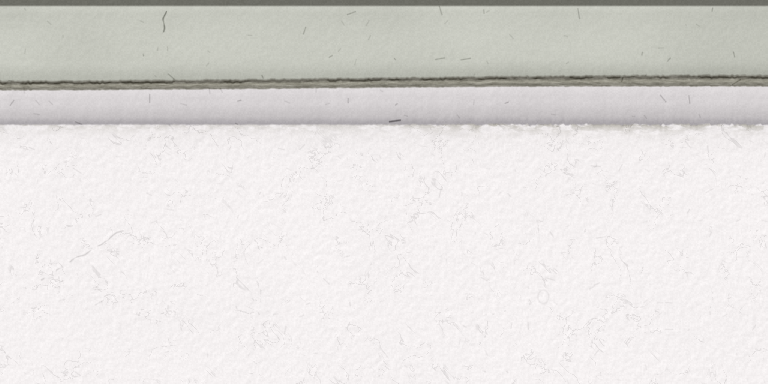
Give the GLSL for this texture, as a Shadertoy shader.

```glsl
#define PAPER vec3(0.962, 0.947, 0.947)
#define SAGE vec3(0.755, 0.762, 0.725)
#define LILAC vec3(0.842, 0.826, 0.830)
#define SEAM vec3(0.43, 0.42, 0.385)
#define TOP_EDGE 0.016
#define LEDGE 0.324
#define GRAIN 0.045
#define FIBRE 0.07
#define FLECK 0.16

float hash(vec2 p) {
    vec3 q = fract(vec3(p.xyx) * 0.1031);
    q += dot(q, q.yzx + 33.33);
    return fract((q.x + q.y) * q.z);
}

float noise(vec2 p) {
    vec2 i = floor(p), f = fract(p);
    f = f * f * (3.0 - 2.0 * f);
    return mix(mix(hash(i), hash(i + vec2(1, 0)), f.x),
               mix(hash(i + vec2(0, 1)), hash(i + vec2(1, 1)), f.x), f.y);
}

float fbm(vec2 p) {
    float sum = 0.0, amp = 0.5;
    for (int i = 0; i < 4; i++) {
        sum += amp * noise(p);
        p = mat2(1.6, 1.2, -1.2, 1.6) * p + 7.3;
        amp *= 0.5;
    }
    return sum / 0.9375;
}

float segment(vec2 p, vec2 a, vec2 b) {
    vec2 d = b - a;
    return length(p - a - d * clamp(dot(p - a, d) / dot(d, d), 0.0, 1.0));
}

float stroke(float dist, float width, float aa) {
    return 1.0 - smoothstep(width - aa, width + aa, dist);
}

// One short, randomly turned mark in some of the grid cells
float flecks(vec2 p, float cells, float chance, float aa) {
    vec2 g = p * cells, id = floor(g);
    float angle = 6.2832 * hash(id + 3.7);
    vec2 centre = 0.35 + 0.3 * vec2(hash(id + 11.0), hash(id + 23.0));
    vec2 arm = vec2(cos(angle), sin(angle)) * mix(0.03, 0.22, hash(id + 41.0));
    float d = segment(fract(g) - centre, -arm, arm) / cells;
    return step(hash(id + 67.0), chance) * stroke(d, 0.0012, aa);
}

void mainImage(out vec4 fragColor, in vec2 fragCoord) {
    // Origin at upper left, y pointing down, height = 1
    vec2 p = vec2(fragCoord.x, iResolution.y - fragCoord.y) / iResolution.y;
    float aa = 1.0 / iResolution.y;
    float wear = fbm(p * vec2(30.0, 5.0));
    float rough = noise(p * vec2(150.0, 1.0)) - 0.5;
    float side = smoothstep(0.9, 1.3, p.x);

    // Edge lines, sloping slightly upward to the right
    float seamTop = 0.212 - 0.015 * smoothstep(0.0, 1.9, p.x) + 0.003 * rough;
    float seamLow = 0.235 - 0.010 * smoothstep(0.0, 1.6, p.x) + 0.002 * rough;
    float ledge = LEDGE + 0.004 * rough * (0.5 + side);

    // Sage band with soft shading and cloudy stains
    float band = clamp((p.y - TOP_EDGE) / (seamTop - TOP_EDGE), 0.0, 1.0);
    vec3 sage = SAGE + 0.045 * (fbm(p * vec2(5.0, 9.0)) - 0.5);
    sage += 0.025 * sin(3.1416 * band) - 0.055 * smoothstep(0.75, 1.0, band);
    sage += 0.03 * (1.0 - smoothstep(0.0, 0.12, band));
    sage -= 0.03 * smoothstep(1.6, 2.0, p.x);
    vec3 col = mix(vec3(0.43, 0.43, 0.40), sage,
                   smoothstep(TOP_EDGE - 0.004, TOP_EDGE + 0.003, p.y));

    // Seam: broken black line above, olive groove below
    float groove = clamp((p.y - seamTop) / (seamLow - seamTop), 0.0, 1.0);
    vec3 seam = mix(SEAM, vec3(0.60, 0.59, 0.54), smoothstep(0.15, 0.5, groove));
    seam = mix(seam, SEAM + 0.05, 0.7 * smoothstep(0.5, 0.8, groove));
    seam += 0.22 * (fbm(p * vec2(45.0, 260.0)) - 0.5);
    col = mix(col, seam, smoothstep(seamTop - 0.005, seamTop + 0.003, p.y));
    float crack = abs(p.y - seamTop - 0.004 - 0.006 * (wear - 0.5));
    col -= 0.16 * stroke(crack, 0.002, aa) * smoothstep(0.35, 0.6, wear);

    // Pale lilac strip, darkening toward its lower edge
    float strip = clamp((p.y - seamLow) / (ledge - seamLow), 0.0, 1.0);
    vec3 lilac = LILAC + 0.03 * (1.0 - smoothstep(0.0, 0.3, strip));
    lilac -= 0.07 * smoothstep(0.35, 0.82, strip);
    lilac -= vec3(0.11, 0.11, 0.10) * smoothstep(0.75, 1.0, strip);
    lilac += 0.03 * (wear - 0.5);
    col = mix(col, lilac, smoothstep(seamLow - 0.003, seamLow + 0.003, p.y));

    // Paper sheet with a frayed shadow under the ledge
    float below = max(p.y - ledge, 0.0);
    vec3 paper = PAPER + 0.012 * (fbm(p * 6.0) - 0.5);
    float fray = exp(-below * 75.0) * smoothstep(0.3, 0.65, fbm(p * vec2(38.0, 90.0)));
    paper -= vec3(0.19, 0.19, 0.22) * fray * (0.6 + 0.6 * side);
    paper -= 0.035 * exp(-below * 22.0);
    float sheet = smoothstep(ledge - 0.003, ledge + 0.004, p.y);
    col = mix(col, paper, sheet);

    // Embossed grain and curled fibres
    vec2 lit = vec2(0.004, 0.005);
    float emboss = fbm(p * 75.0) - fbm((p + lit) * 75.0);
    col += GRAIN * emboss * mix(0.7, 1.3, sheet);
    float curl = abs(fbm(p * 34.0 + 2.0 * noise(p * 18.0)) - 0.5);
    float patchy = smoothstep(0.45, 0.75, noise(p * 27.0 + 5.0));
    col -= FIBRE * sheet * patchy * (1.0 - smoothstep(0.0, 0.035, curl));
    col += 0.022 * (hash(floor(p * 256.0)) - 0.5);

    // Scattered flecks, then the larger scratches
    col -= FLECK * flecks(p, 17.0, 0.13, aa) * mix(1.0, 0.45, sheet);
    col -= 0.5 * FLECK * flecks(p + 0.37, 29.0, 0.10, aa) * mix(1.0, 0.6, sheet);
    vec2 w = p + 0.008 * (noise(p * 40.0) - 0.5);
    float dashes = smoothstep(0.4, 0.65, noise(p * 65.0));
    col -= 0.13 * dashes * stroke(segment(w, vec2(0.11, 0.73), vec2(0.32, 0.60)), 0.0015, aa);
    col -= 0.28 * dashes * stroke(segment(w, vec2(0.432, 0.03), vec2(0.424, 0.085)), 0.002, aa);
    col -= 0.30 * stroke(segment(p, vec2(1.015, 0.317), vec2(1.042, 0.313)), 0.002, aa);
    float ring = abs(length((p - vec2(1.415, 0.773)) * vec2(1.0, 0.8)) - 0.014);
    col -= 0.05 * stroke(ring, 0.0015, aa);

    fragColor = vec4(clamp(col, 0.0, 1.0), 1.0);
}
```
